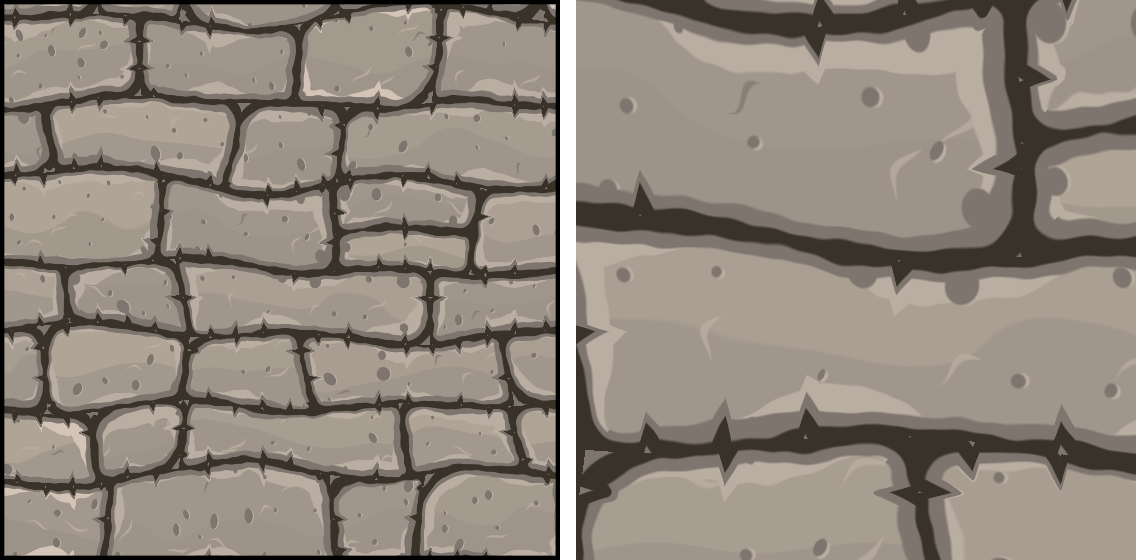
Left: the whole. Right: its middle third, enlarged.
This texture is drawn by a three.js fragment shader. Its source:

```glsl
// Cartoon dry-stone wall: wavy courses are cut by slanted joints into stones.
// An edge distance per stone gives mortar, rim and highlight bands; pits and
// tapered scratches are scattered on the faces, and a black frame surrounds all.
#define ROW 0.137      // course height
#define COL 0.275      // mean stone length
#define GAP 0.0058     // half width of the mortar
#define RIM 0.0098     // width of the shaded rim
#define HILITE 0.040   // strength of the edge highlights
#define NOTCH 0.050    // spacing of chips along an edge
#define PIT_CELL 0.058 // spacing of pits
#define CUT_CELL 0.085 // spacing of scratches
#define SPLIT 0.17     // share of cells cut into two thin stones
#define FRAME 0.0078   // width of the black frame
#define SOFT 0.0011    // half width of edge smoothing

varying vec2 vUv;

const vec3 MORTAR = vec3(0.22, 0.195, 0.16);
const vec3 SHADE = vec3(0.49, 0.46, 0.43);
const vec3 FACE = vec3(0.615, 0.575, 0.535);
const vec3 WARM = vec3(0.69, 0.645, 0.59);
const vec3 LIGHT = vec3(0.73, 0.68, 0.635);
const vec3 BRIGHT = vec3(0.83, 0.77, 0.72);

struct Stone { float dist; float seed; float height; float lit; };

float hash(vec2 p) {
  vec3 q = fract(p.xyx * 0.1031);
  q += dot(q, q.yzx + 33.33);
  return fract((q.x + q.y) * q.z);
}

float corner(vec2 cell, vec2 offset) {
  float a = 6.2832 * hash(cell);
  return dot(vec2(cos(a), sin(a)), offset);
}

float noise(vec2 p) { // gradient noise, about -0.6 to 0.6
  vec2 i = floor(p), f = fract(p), u = f * f * f * (f * (f * 6.0 - 15.0) + 10.0);
  vec2 e = vec2(1.0, 0.0);
  return mix(mix(corner(i, f), corner(i + e, f - e), u.x),
             mix(corner(i + e.yx, f - e.yx), corner(i + 1.0, f - 1.0), u.x), u.y);
}

float fill(float d) { return smoothstep(-SOFT, SOFT, d); }

float courseY(float k, float x) {
  return ROW * (k + 0.3 * (hash(vec2(k, 71.0)) - 0.5) + 0.38 * noise(vec2(x * 3.3, k * 7.37)));
}

float jointX(float c, float r, float t) {
  vec2 id = vec2(c, r);
  return COL * (c + 0.7 * (hash(id + 13.0) - 0.5) + 0.26 * (hash(id + 47.0) - 0.5) * t);
}

// V-shaped chips along an edge coordinate
float chip(float s, float seed) {
  float x = fract(s / NOTCH) - 0.5, h = hash(vec2(floor(s / NOTCH), seed));
  float side = h > 0.8 ? 1.0 : -1.0;
  return step(0.58, h) * 0.013 * max(0.0, 1.0 - max(-x * side * 13.0, x * side * 6.0));
}

Stone findStone(vec2 p) {
  // course and joints around this point
  float r = floor(p.y / ROW);
  if (p.y < courseY(r, p.x)) r -= 1.0;
  else if (p.y > courseY(r + 1.0, p.x)) r += 1.0;
  float lo = courseY(r, p.x), hi = courseY(r + 1.0, p.x);
  float t = (p.y - lo) / (hi - lo) - 0.5;
  float x = p.x + COL * 0.5 * mod(r, 2.0);
  float c = floor(x / COL);
  if (x < jointX(c, r, t)) c -= 1.0;
  else if (x > jointX(c + 1.0, r, t)) c += 1.0;
  float left = x - jointX(c, r, t), right = jointX(c + 1.0, r, t) - x;
  // some cells hold two thin stones
  vec2 id = vec2(c, r * 2.0) + 200.0;
  if (hash(id + 5.0) < SPLIT) {
    float mid = mix(lo, hi, 0.4 + 0.2 * hash(id + 9.0)) + 0.05 * (left - right) * (hash(id) - 0.5);
    if (p.y < mid) hi = mid;
    else { lo = mid; id.y += 1.0; }
  }
  float seed = hash(id), down = p.y - lo, up = hi - p.y;
  // rounded box with its own radius at each corner
  vec2 edge = vec2(min(left, right), min(down, up));
  vec2 side = vec2(step(left, right), step(down, up));
  float bevel = hash(id * 3.0 + side * 17.0);
  float radius = min(mix(0.016, 0.06, bevel * bevel), 0.45 * min(left + right, hi - lo));
  vec2 q = radius - edge;
  float d = radius - length(max(q, 0.0)) - min(max(q.x, q.y), 0.0) - GAP;
  // rough outline and chips
  vec2 grain = p + seed * 19.0;
  d += 0.007 * noise(grain * 21.0) + 0.003 * noise(grain * 55.0);
  float along = edge.y < edge.x ? p.x : p.y;
  float tag = floor(seed * 500.0) + (edge.y < edge.x ? side.y : 2.0 + side.x) * 31.0;
  d -= chip(along, tag) * smoothstep(0.0, 0.012, abs(edge.x - edge.y));
  float lit = edge.y < edge.x ? 1.0 - side.y : side.x;
  return Stone(d, seed, down / (hi - lo), lit);
}

// x: dark hollow, y: its pale lip
vec2 pits(vec2 p) {
  vec2 mask = vec2(0.0);
  for (int k = 0; k < 9; k++) {
    vec2 id = floor(p / PIT_CELL) + vec2(mod(float(k), 3.0), floor(float(k) / 3.0)) - 1.0;
    float h = hash(id + 31.0), a = 1.1 * (hash(id + 67.0) - 0.5);
    vec2 v = p - PIT_CELL * (id + 0.1 + 0.8 * vec2(hash(id + 3.0), hash(id + 91.0)));
    v = mat2(cos(a), sin(a), -sin(a), cos(a)) * v;
    float size = mix(0.0035, 0.0135, h * h * h);
    vec2 shape = vec2(mix(0.5, 0.95, hash(id + 23.0)), 1.0);
    float on = step(hash(id + 53.0), 0.74);
    float lip = size - length((v - vec2(0.0022, -0.0006)) / shape);
    mask = max(mask, on * vec2(fill(size - length(v / shape)), fill(lip)));
  }
  return mask;
}

// x: pale scratches, y: dark scratches
vec2 scratches(vec2 p) {
  vec2 mask = vec2(0.0);
  for (int k = 0; k < 9; k++) {
    vec2 id = floor(p / CUT_CELL) + vec2(mod(float(k), 3.0), floor(float(k) / 3.0)) - 1.0;
    float h = hash(id + 19.0), a = mix(-0.4, 1.3, hash(id + 37.0));
    vec2 v = p - CUT_CELL * (id + vec2(hash(id + 7.0), hash(id + 83.0)));
    v = mat2(cos(a), -sin(a), sin(a), cos(a)) * v;
    float u = v.x / mix(0.012, 0.032, h);
    float bend = 0.005 * sin(u * 2.6 + h * 6.0);
    float d = 0.0026 * (1.0 - u * u) * (1.0 + 0.5 * u) - abs(v.y - bend);
    float ink = fill(d - 0.0003) * step(abs(u), 1.0) * step(h, 0.7);
    mask = max(mask, ink * (h < 0.12 ? vec2(0.0, 1.0) : vec2(1.0, 0.0)));
  }
  return mask;
}

void main() {
  vec2 p = vUv + 0.022 * vec2(noise(vUv * 3.1 + 4.0), noise(vUv * 2.7 + 40.0));
  Stone s = findStone(p);
  vec2 grain = p + s.seed * 23.0;

  // two-tone face, split by a wavy line
  float warmth = smoothstep(0.35, 0.95, s.seed);
  float upper = fill((s.height - 0.48 + 0.45 * noise(grain * vec2(7.0, 11.0))) * 0.1);
  vec3 face = mix(FACE, WARM, warmth * 0.3);
  face = mix(face, mix(FACE, WARM, 0.2 + 0.8 * warmth), upper);

  // scratches, edge highlight, pits
  vec2 cut = scratches(p);
  vec3 glow = mix(LIGHT, BRIGHT, step(0.76, fract(s.seed * 37.0)));
  vec3 color = mix(mix(face, LIGHT, cut.x * 0.8), SHADE, cut.y * 0.7);
  float inner = s.dist - RIM * (1.0 + 0.9 * noise(grain * 9.0) - 0.25 * s.lit);
  float band = HILITE * max(0.0, noise(grain * 10.0) + 0.05 + 0.09 * s.lit);
  band += 0.003 * noise(grain * 48.0);
  color = mix(color, glow, fill(band - inner - 0.001));
  vec2 pit = pits(p);
  color = mix(mix(color, LIGHT, pit.y), SHADE, pit.x);

  // rim, mortar, pebbles in the wide junctions, frame
  color = mix(SHADE, color, fill(inner));
  color = mix(MORTAR, color, fill(s.dist));
  color = mix(color, SHADE, fill(-s.dist - 0.0165));
  vec2 border = min(vUv, 1.0 - vUv);
  color *= fill(min(border.x, border.y) - FRAME);
  gl_FragColor = vec4(color, 1.0);
}
```
